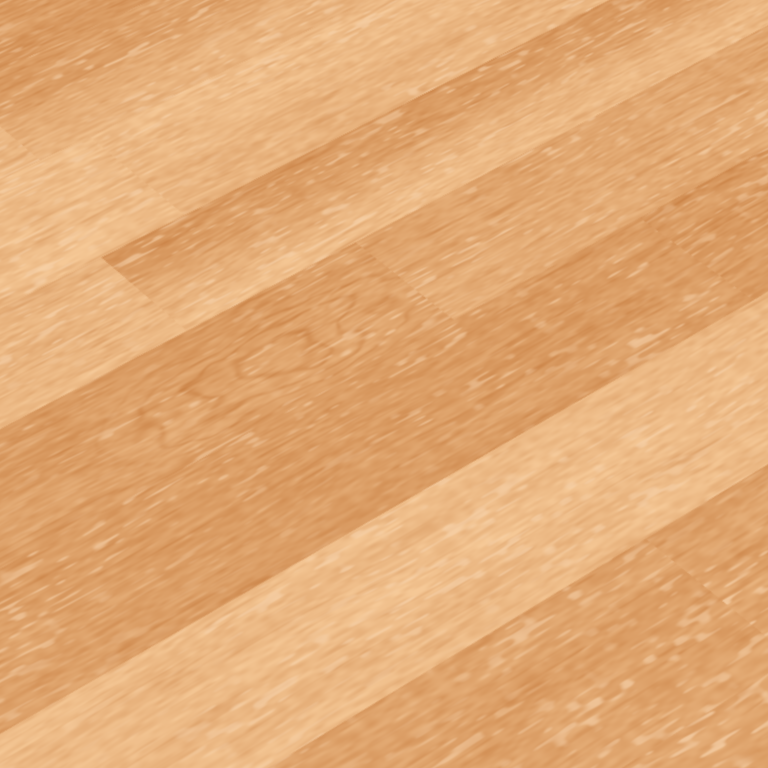
This texture is drawn by a Shadertoy shader. Its source:

```glsl
// Pale wooden floor: strips of boards running up to the right in mild perspective.
// Canvas points are projected to floor axes (along, across); each board then gets
// its own tone, stretched-noise grain, fine pale flecks and, on one board, arched figure.

float hash(vec2 p) {
    return fract(sin(dot(p, vec2(127.1, 311.7))) * 43758.5453);
}

float noise(vec2 p) {
    vec2 i = floor(p), f = fract(p);
    f = f * f * (3.0 - 2.0 * f);
    return mix(mix(hash(i), hash(i + vec2(1, 0)), f.x),
               mix(hash(i + vec2(0, 1)), hash(i + vec2(1, 1)), f.x), f.y);
}

// Each row: end joint position, tone before it, tone after it, tone slope after it
const vec4 rows[9] = vec4[9](
    vec4(2.0, 0.25, 0.25, 0.0),
    vec4(0.19, 0.78, 0.50, 0.3),
    vec4(0.295, 0.86, 0.80, -0.1),
    vec4(0.12, 0.80, 0.54, 0.65),
    vec4(0.475, 0.33, 0.50, 0.1),
    vec4(0.89, 0.32, 0.26, 0.1),
    vec4(2.0, 0.84, 0.84, 0.0),
    vec4(0.375, 0.40, 0.42, 0.1),
    vec4(2.0, 0.40, 0.40, 0.0));

// Perspective: x runs along the boards, y counts the rows downward
vec2 toFloor(vec2 p) {
    float y = 1.0 - p.y;
    float s = y - 0.402 + 0.5065 * p.x;
    float across = s / (0.1458 - 0.0182 * p.x + 0.07 * s);
    float along = (p.x - 1.13 * (y - 0.325)) / (1.0 + 0.284 * (y - 0.325));
    return vec2(along, across < 0.0 ? across * 0.8 : across);
}

vec3 wood(vec2 p) {
    vec2 q = toFloor(p);
    float row = floor(q.y), f = q.y - row;
    vec4 board = rows[clamp(int(row) + 3, 0, 8)];
    float after = step(board.x, q.x);
    float slope = board.w * (smoothstep(0.15, 0.9, f) - 0.5);
    float tone = mix(board.y, board.z + slope, after);

    // Grain: broad bands, streaks and fine pores, shifted for each board
    vec2 g = q + vec2(row * 7.3 + after * 3.1, row * 2.7);
    g.y += 0.06 * noise(g * vec2(4.0, 2.0));
    tone += 0.18 * (noise(g * vec2(1.5, 5.0)) - 0.5);
    tone += 0.12 * (noise(g * vec2(4.0, 17.0)) - 0.5);
    tone += 0.24 * (noise(g * vec2(16.0, 42.0)) - 0.5);
    tone += 0.30 * (noise(g * vec2(55.0, 50.0)) - 0.5);
    tone -= 0.20 * smoothstep(0.68, 0.95, noise(g * vec2(9.0, 44.0) + 40.0));

    // Arched figure: wobbly nested ovals on one board
    if (row == 1.0 && after < 0.5) {
        vec2 o = (q - vec2(0.20, 1.58)) / vec2(0.28, 0.40);
        float d = length(o) + 0.6 * (noise(q * vec2(8.0, 5.0)) - 0.5);
        d += 0.12 * noise(q * vec2(30.0, 14.0));
        float fade = 1.0 - smoothstep(0.7, 1.6, d);
        tone += fade * (0.08 - 0.32 * pow(0.5 + 0.5 * sin(d * 22.0), 6.0));
    }

    // Faint seams along the rows
    tone -= 0.05 * (1.0 - smoothstep(0.0, 0.03, min(f, 1.0 - f)));
    vec3 color = mix(vec3(0.82, 0.555, 0.325), vec3(0.95, 0.765, 0.565), clamp(tone, -0.2, 1.1));

    // Pale worn flecks, gathered in patches and strongest toward the lower right
    float patches = smoothstep(0.25, 0.8, noise(g * vec2(3.0, 4.0) + 9.0));
    patches += smoothstep(4.2, 5.2, q.y);
    float fleck = smoothstep(0.62, 0.92, noise(g * vec2(34.0, 42.0) + 70.0));
    return mix(color, vec3(0.97, 0.83, 0.68), fleck * min(0.18 + 0.4 * patches, 0.7));
}

void mainImage(out vec4 fragColor, in vec2 fragCoord) {
    vec2 p = fragCoord / iResolution.xy;
    vec3 sum = vec3(0.0);
    // Average nine samples to soften edges and grain
    for (int i = 0; i < 9; i++) {
        vec2 offset = vec2(i % 3 - 1, i / 3 - 1) * 0.0009;
        sum += wood(p + offset);
    }
    fragColor = vec4(sum / 9.0, 1.0);
}
```
